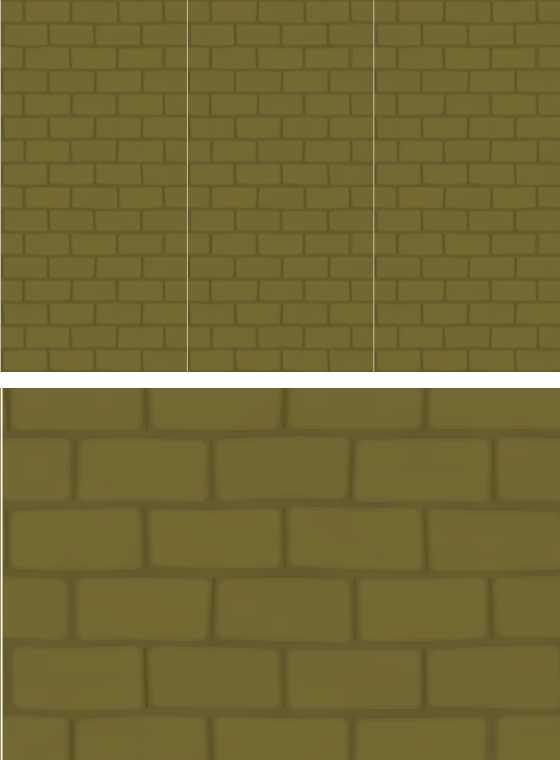
Top, the full canvas; bottom, a detail of the centre.
This texture is drawn by a WebGL 1 fragment shader. Its source:

```glsl
precision highp float;
// Olive brick wall in running bond: a 4 x 8 brick tile, repeated 3 x 2 times.
// Hashed joint shifts, tilts and gap widths give each brick a hand-cut outline;
// upright joints carry a dark core, and a thin pale line opens every tile.

uniform vec2 u_resolution;

#define TILES vec2(3.0, 2.0)      // tiles across and up the canvas
#define BRICKS vec2(4.0, 8.0)     // bricks across and rows up one tile
#define BRICK_ASPECT 2.0          // brick length in row heights
#define GAP vec2(0.060, 0.060)    // half widths of upright and level joints
#define WOBBLE 0.045              // waviness of the level joints
#define CORE 0.026                // half width of the dark joint core
#define PALE_LINE 0.0016          // half width of the tile line, in tiles
#define FACE vec3(0.450, 0.410, 0.200)
#define MORTAR vec3(0.400, 0.360, 0.180)
#define SHADOW vec3(0.355, 0.325, 0.120)
#define PALE vec3(1.0, 1.0, 0.98)

float hash(vec2 p) {
  vec3 q = fract(vec3(p.xyx) * vec3(0.1031, 0.1030, 0.0973));
  q += dot(q, q.yzx + 33.33);
  return fract((q.x + q.y) * q.z);
}

// Signed random value of a cell, wrapped to the tile
float vary(vec2 cell, float seed) {
  return hash(mod(cell, BRICKS) + seed * 17.0) * 2.0 - 1.0;
}

// Value noise from 0 to 1 that wraps after the given period
float noise(vec2 p, vec2 period) {
  vec2 i = floor(p);
  vec2 f = fract(p);
  f = f * f * (3.0 - 2.0 * f);
  vec2 a = mod(i, period);
  vec2 b = mod(i + 1.0, period);
  return mix(mix(hash(a), hash(vec2(b.x, a.y)), f.x),
             mix(hash(vec2(a.x, b.y)), hash(b), f.x), f.y);
}

// Share of a pixel covered by a line at distance d
float lineCover(float d, float halfWidth, float pixel) {
  float low = max(d - 0.5 * pixel, -halfWidth);
  float high = min(d + 0.5 * pixel, halfWidth);
  return clamp((high - low) / pixel, 0.0, 1.0);
}

void main() {
  vec2 tile = fract(gl_FragCoord.xy / u_resolution * TILES);
  vec2 p = tile * BRICKS;
  float pixel = TILES.y * BRICKS.y / u_resolution.y;

  // Wavy rows, every second one moved by half a brick
  p.y += WOBBLE * (noise(p * vec2(2.0, 1.0), BRICKS * vec2(2.0, 1.0)) - 0.5);
  float row = floor(p.y);
  float up = p.y - row - 0.5;
  float x = p.x - mix(0.04, 0.52, mod(row, 2.0));

  // Nearest upright joint, shifted and tilted
  vec2 joint = vec2(floor(x + 0.5), row);
  float fromJoint = x - joint.x - 0.016 * vary(joint, 1.0)
                  - 0.025 * vary(joint, 2.0) * up;
  float loose = smoothstep(0.55, 0.95, vary(joint, 3.0));
  float across = abs(fromJoint) * BRICK_ASPECT;

  // Brick outline: uneven level edges and rounded corners
  vec2 brick = vec2(joint.x - step(fromJoint, 0.0), row);
  float along = x - brick.x - 0.5;
  float side = step(0.0, up);
  float edge = 0.018 * vary(brick, 4.0 + side)
             + 0.035 * vary(brick, 6.0 + side) * along;
  vec2 inside = vec2(across - GAP.x * (1.0 + 0.35 * loose),
                     0.5 - abs(up) - GAP.y - edge);
  float radius = 0.12;
  float depth = radius - length(max(radius - inside, 0.0));

  // Mortar, a worn rim and a nearly flat face
  float grain = noise(p * 4.0, BRICKS * 4.0) - 0.5;
  float cover = smoothstep(-0.6 * pixel, 0.6 * pixel, depth);
  float rim = 1.0 - smoothstep(0.015, 0.065, depth + 0.03 * grain);
  vec3 face = FACE * (1.0 + 0.008 * vary(brick, 8.0) + 0.01 * grain);
  face = mix(face, MORTAR, 0.35 * rim);
  vec3 color = mix(MORTAR * (1.0 + 0.04 * grain), face, cover);

  // Dark core of the upright joints, fainter where the joint is loose
  float strength = (0.75 + 0.25 * vary(joint, 9.0)) * (1.0 - 0.75 * loose);
  float reach = smoothstep(0.03, 0.09, 0.5 - abs(up));
  float core = lineCover(fromJoint * BRICK_ASPECT, CORE, pixel);
  color = mix(color, SHADOW, core * reach * strength);

  // Pale line along the left side of each tile
  float fromLine = fract(tile.x - 0.0029 + 0.5) - 0.5;
  color = mix(color, PALE, lineCover(fromLine, PALE_LINE, TILES.x / u_resolution.x));

  gl_FragColor = vec4(color, 1.0);
}
```
